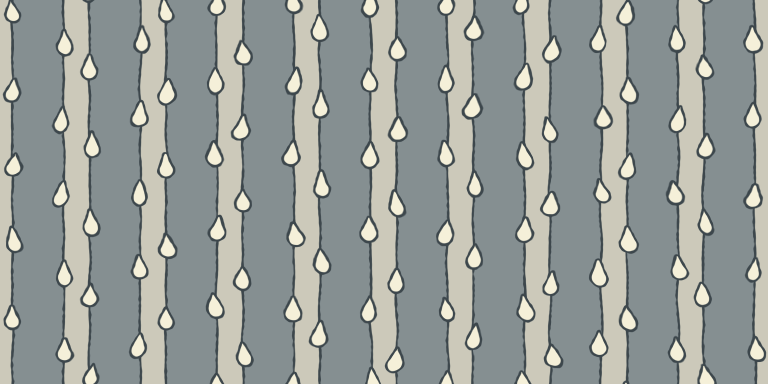
Give the GLSL for this pattern, as a WebGL 2 fragment shader.

```glsl
#version 300 es
precision highp float;

uniform vec2 u_resolution;
out vec4 outColor;

// Colours
const vec3 SLATE = vec3(0.52, 0.56, 0.57);
const vec3 STONE = vec3(0.80, 0.79, 0.73);
const vec3 CREAM = vec3(0.96, 0.94, 0.85);
const vec3 INK = vec3(0.24, 0.28, 0.30);

// Layout, in canvas heights
const float PITCH = 0.2;            // stripe spacing, and bud spacing along a stem
const float SHIFT = -0.001;
const float STRIPE_HALF = 0.0335;
const float MIDDLE_COLUMN = 5.0;    // bud phases mirror about this stripe
const float INNER_COLUMNS = 2.5;
const float INNER_PHASE = 0.01;     // phases in units of PITCH
const float OUTER_PHASE = 0.52;
const float SIDE_PHASE = 0.355;     // offset between the two stems of a stripe

// Bud shape and ink
const float BUD_RADIUS = 0.0205;
const float TIP_RADIUS = 0.0042;
const float BUD_LENGTH = 0.039;
const float BUD_BASE = -0.011;
const float BUD_OUTSET = 0.0015;
const float STEM_HALF = 0.0030;
const float OUTLINE_HALF = 0.0031;

// Hand-drawn variation
const vec2 BUD_JITTER = vec2(0.005, 0.009);
const vec2 SIZE_VARIATION = vec2(0.10, 0.08);
const float LEAN = 0.20;
const float WANDER = 0.007;
const float WANDER_RATE = 11.0;
const float ROUGHNESS = 0.0022;
const float ROUGH_RATE = 75.0;
const float BUD_WOBBLE = 0.004;
const float BUD_WOBBLE_RATE = 26.0;

vec2 hash2(vec2 p) {
    vec3 q = fract(p.xyx * vec3(0.1031, 0.1030, 0.0973));
    q += dot(q, q.yzx + 33.33);
    return fract((q.xx + q.yz) * q.zy);
}

float gradientDot(vec2 cell, vec2 offset) {
    float angle = 6.28318 * hash2(cell + 57.0).x;
    return dot(vec2(cos(angle), sin(angle)), offset);
}

float gradientNoise(vec2 p) {
    vec2 i = floor(p), f = fract(p);
    vec2 u = f * f * f * (f * (f * 6.0 - 15.0) + 10.0);
    vec2 e = vec2(1.0, 0.0);
    float low = mix(gradientDot(i, f), gradientDot(i + e, f - e), u.x);
    float high = mix(gradientDot(i + e.yx, f - e.yx), gradientDot(i + 1.0, f - 1.0), u.x);
    return mix(low, high, u.y);
}

// Circle tapering upwards to a small rounded tip
float budDistance(vec2 p) {
    p = vec2(abs(p.x), p.y - BUD_BASE);
    float b = (BUD_RADIUS - TIP_RADIUS) / BUD_LENGTH;
    float a = sqrt(1.0 - b * b);
    float k = dot(p, vec2(-b, a));
    if (k < 0.0) return length(p) - BUD_RADIUS;
    if (k > a * BUD_LENGTH) return length(p - vec2(0.0, BUD_LENGTH)) - TIP_RADIUS;
    return dot(p, vec2(a, b)) - BUD_RADIUS;
}

float stemWander(float stemId, float y) {
    return WANDER * gradientNoise(vec2(stemId * 3.7 + 0.4, y * WANDER_RATE));
}

float coverage(float d, float pixel) {
    return smoothstep(0.75 * pixel, -0.75 * pixel, d);
}

void main() {
    float pixel = 1.0 / u_resolution.y;
    vec2 p = gl_FragCoord.xy * pixel;
    p.x -= SHIFT;

    // Stripe index, and which of its two stems is nearer
    float column = round(p.x / PITCH);
    float x = p.x - column * PITCH;
    float side = x < 0.0 ? -1.0 : 1.0;
    float stemId = 2.0 * column + 0.5 * side + 0.5;
    float rough = ROUGHNESS * gradientNoise(p * ROUGH_RATE);

    // Stripe with inked stems
    float edge = x * side - STRIPE_HALF - side * stemWander(stemId, p.y);
    vec3 color = mix(SLATE, STONE, coverage(edge, pixel));
    color = mix(color, INK, coverage(abs(edge + 0.5 * rough) - STEM_HALF + rough, pixel));

    // Bud phase: inner and outer stripes alternate in opposite order
    float ring = abs(column - MIDDLE_COLUMN);
    bool inner = ring < INNER_COLUMNS;
    bool evenRing = mod(ring, 2.0) < 0.5;
    float phase = inner ? INNER_PHASE : OUTER_PHASE;
    if (side > 0.0) phase += (inner == evenRing) ? -SIDE_PHASE : SIDE_PHASE;
    float row = round(p.y / PITCH + phase);

    // Each bud varies in place, size and lean
    vec2 id = vec2(stemId, row) + 11.0;
    vec2 place = hash2(id) - 0.5;
    vec2 size = 1.0 + SIZE_VARIATION * (2.0 * hash2(id + 31.7) - 1.0);
    float budY = PITCH * (row - phase) + 2.0 * BUD_JITTER.y * place.y;
    float budX = side * (STRIPE_HALF + BUD_OUTSET) + stemWander(stemId, budY)
               + 2.0 * BUD_JITTER.x * place.x;
    vec2 q = vec2(x - budX, p.y - budY);
    q.x -= q.y * LEAN * (2.0 * hash2(id + 73.1).x - 1.0);
    float bud = budDistance(q / size) * min(size.x, size.y);
    bud += BUD_WOBBLE * gradientNoise(p * BUD_WOBBLE_RATE);

    // Outline, then fill
    color = mix(color, INK, coverage(bud - OUTLINE_HALF + rough, pixel));
    color = mix(color, CREAM, coverage(bud + OUTLINE_HALF - 0.6 * rough, pixel));
    outColor = vec4(color, 1.0);
}
```
